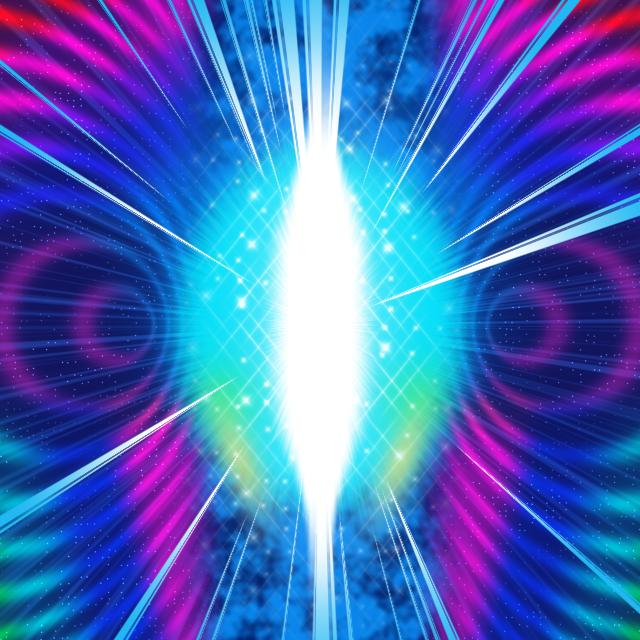
Write a Shadertoy shader that draws this background.

```glsl
float hash(vec2 p) {
    vec3 q = fract(p.xyx * 0.1031);
    q += dot(q, q.yzx + 33.33);
    return fract((q.x + q.y) * q.z);
}

float corner(vec2 cell, vec2 offset) {
    float turn = 6.2832 * hash(cell);
    return dot(vec2(cos(turn), sin(turn)), offset);
}

// Gradient noise
float noise(vec2 p) {
    vec2 i = floor(p), f = fract(p), u = f * f * (3.0 - 2.0 * f), e = vec2(1, 0);
    return mix(mix(corner(i, f), corner(i + e, f - e), u.x),
        mix(corner(i + e.yx, f - e.yx), corner(i + 1.0, f - 1.0), u.x), u.y);
}

// Ring hue from distance to the middle axis and height
vec3 ringColor(float side, float h) {
    float s = h + 0.5 * (side - 0.5);
    vec3 upper = mix(vec3(0, 0.5, 1), vec3(0.13, 0.14, 0.95), smoothstep(0.03, 0.17, s));
    upper = mix(upper, vec3(0.5, 0.08, 0.95), smoothstep(0.19, 0.27, s));
    upper = mix(upper, vec3(1, 0.04, 0.85), smoothstep(0.27, 0.34, s));
    upper = mix(upper, vec3(1, 0.04, 0.15), smoothstep(0.39, 0.46, s));

    float q = side - 0.25 * h;
    vec3 lower = mix(vec3(0.9, 0.25, 0.5), vec3(1, 0.08, 0.9), smoothstep(0.08, 0.2, -h));
    lower = mix(lower, vec3(0.04, 0.18, 0.9), smoothstep(0.33, 0.4, q));
    lower = mix(lower, vec3(0, 0.75, 0.85), smoothstep(0.44, 0.55, q));
    lower = mix(lower, vec3(0, 0.75, 0.35), smoothstep(0.56, 0.62, q));

    vec3 middle = mix(vec3(0.08, 0.5, 0.9), vec3(0.8, 0.13, 0.72), smoothstep(0.24, 0.34, side - 0.5 * h));
    vec3 color = mix(lower, middle, smoothstep(-0.16, -0.08, h));
    return mix(color, upper, smoothstep(0.11, 0.19, h));
}

// Wedge that opens outwards from a given radius
float spike(vec2 p, float angle, float slope, float start) {
    vec2 dir = vec2(cos(angle), sin(angle));
    float along = dot(p, dir), across = p.y * dir.x - p.x * dir.y;
    float w = slope * max(along - start, 0.0), px = 1.0 / iResolution.y;
    float body = 1.0 - smoothstep(w - px, w + px, abs(across));
    float groove = 1.0 - smoothstep(0.1, 0.25, abs(across / (w + 0.0005) - 0.45));
    return body * (1.0 - 0.65 * groove) * smoothstep(start, start + 0.04, along);
}

// Scattered dots with crossed flares
float glints(vec2 p, float scale, float flare, float share) {
    vec2 cell = floor(p * scale);
    vec2 d = fract(p * scale) - 0.3 - 0.4 * vec2(hash(cell), hash(cell + 71.0));
    vec2 t = abs(vec2(d.x + d.y, d.x - d.y));
    float arms = exp(-t.x * 35.0 - t.y * 5.0) + exp(-t.y * 35.0 - t.x * 5.0);
    float fade = 1.0 - smoothstep(0.15, 0.3, length(d));
    return (exp(-dot(d, d) * 90.0) + flare * arms) * fade * step(1.0 - share, hash(cell + 17.0));
}

// Degrees, opening slope, start radius
const vec3 SPIKES[16] = vec3[16](
    vec3(20.7, 0.036, 0.07), vec3(31.5, 0.02, 0.2), vec3(52.4, 0.03, 0.25), vec3(61.1, 0.014, 0.15),
    vec3(86.3, 0.024, 0), vec3(91.5, 0.03, 0), vec3(96.6, 0.038, 0.06), vec3(111, 0.04, 0.23),
    vec3(124.2, 0.012, 0.36), vec3(140.7, 0.012, 0.3), vec3(148.6, 0.014, 0.11), vec3(211.9, 0.027, 0.14),
    vec3(237.6, 0.025, 0.21), vec3(271, 0.035, 0), vec3(293, 0.028, 0.25), vec3(318.4, 0.016, 0.27));

void mainImage(out vec4 fragColor, in vec2 fragCoord) {
    vec2 p = fragCoord / iResolution.xy - vec2(0.501, 0.492);
    float side = abs(p.x), h = p.y, radius = length(p);
    vec2 dir = p / max(radius, 0.001);
    float streak = noise(dir * 38.0) + 0.6 * noise(dir * 90.0 + 5.0);
    float outer = smoothstep(0.14, 0.24, side);

    // Navy ground with a mottled blue column
    float mottle = noise(p * 14.0) + 0.6 * noise(p * 37.0) + 0.4 * noise(p * 80.0);
    vec3 color = mix(vec3(0, 0.12, 0.42), vec3(0.03, 0.52, 0.92), smoothstep(-0.5, 0.6, mottle + 0.42 - 2.6 * side));
    color = mix(color, vec3(0.05, 0.08, 0.36) + vec3(0.1, 0.28, 0.45) * max(streak, 0.0), outer);

    // Nested rings, their centres sliding outwards as they grow
    float x = 0.277 - side;
    float ring = (0.7 * x + sqrt(x * x + 0.51 * h * h)) / 0.51;
    float wave = 0.5 + 0.5 * cos(6.2832 * (ring / 0.0745 - 0.74));
    float growth = smoothstep(0.08, 0.28, ring);
    float merged = (1.0 - smoothstep(0.2, 0.36, side)) * smoothstep(0.12, 0.25, abs(h));
    float band = mix(0.04, 0.24, growth) + 0.76 * pow(wave, mix(3.2, 1.5, growth));
    band = mix(band, 0.82, 0.65 * merged) * mix(0.6, 1.0, growth) * smoothstep(0.0, 0.05, ring);
    color = mix(color, ringColor(side, h), band * outer * clamp(0.92 + 0.25 * streak, 0.0, 1.0));

    // Fine dust
    color += vec3(0.4, 0.5, 0.8) * glints(p, 95.0, 0.0, 0.35) * outer * (0.5 + noise(p * 9.0));

    // Blue veil, then a cyan glow turning green and yellow below
    float veil = exp(-pow(side / 0.25, 4.0) - pow(abs(h) / 0.37, 4.0)) * smoothstep(-0.2, 0.02, h);
    color = mix(color, vec3(0.03, 0.5, 0.92), 0.75 * veil);
    float glow = 1.0 - smoothstep(0.7, 1.12, length(vec2(side / 0.25, h / 0.32)) - 0.06 * streak);
    vec3 halo = mix(vec3(0, 0.6, 0.97), vec3(0, 0.87, 0.97), smoothstep(0.1, 0.7, glow));
    vec2 g = vec2(side - 0.155, h + 0.12) / 0.057;
    halo = mix(halo, vec3(0.08, 0.9, 0.6), 0.85 * exp(-dot(g, g)));
    color = mix(color, halo, glow);
    vec2 lobe = vec2(side - 0.2 - 0.35 * h, h + 0.21) / vec2(0.032, 0.085);
    color = mix(color, vec3(0.8, 0.87, 0.5), 0.8 * exp(-dot(lobe, lobe)));

    // Crossed glitter threads and stars
    float near = exp(-pow(side / 0.17, 4.0) - h * h * 11.0);
    vec2 diagonal = p.x + vec2(0.8, -0.8) * h;
    vec2 thread = exp(-abs(fract(diagonal * 36.0) - 0.5) * 14.0);
    thread *= smoothstep(-0.3, 0.35, vec2(noise(diagonal * vec2(30, 8)), noise(diagonal * vec2(8, 30))));
    float glitter = 0.75 * (thread.x + thread.y) + glints(p, 13.0, 0.8, 0.6) + glints(p + 3.3, 26.0, 0.6, 0.5);
    color = mix(color, vec3(0.88, 1, 1), clamp(near * glitter, 0.0, 1.0));

    // Bold spikes, then thin ones near the vertical
    float rays = 0.0;
    for (int i = 0; i < 16; i++)
        rays = max(rays, spike(p, radians(SPIKES[i].x), SPIKES[i].y, SPIKES[i].z));
    for (float k = 0.0; k < 22.0; k++) {
        float angle = 1.5708 + 3.1416 * k + 0.95 * (hash(vec2(k, 4)) - 0.5);
        rays = max(rays, 0.85 * spike(p, angle, 0.006 + 0.009 * hash(vec2(k, 8)), 0.12 + 0.2 * hash(vec2(k, 2))));
    }
    color = mix(color, mix(vec3(1), vec3(0.12, 0.72, 0.95), smoothstep(0.28, 0.58, radius)), rays);

    // White core tapering at its ends
    float width = mix(0.016, 0.062, exp(-pow(abs(h) / 0.235, 4.0)));
    float core = 1.0 - smoothstep(0.75, 1.55, side / width - 0.15 * streak);
    color = mix(color, vec3(1), core * (1.0 - 0.9 * smoothstep(0.26, 0.45, abs(h))));
    color = mix(color, vec3(1), 0.6 * exp(-side * side / 0.011 - h * h / 0.055));
    fragColor = vec4(clamp(color, 0.0, 1.0), 1);
}
```
